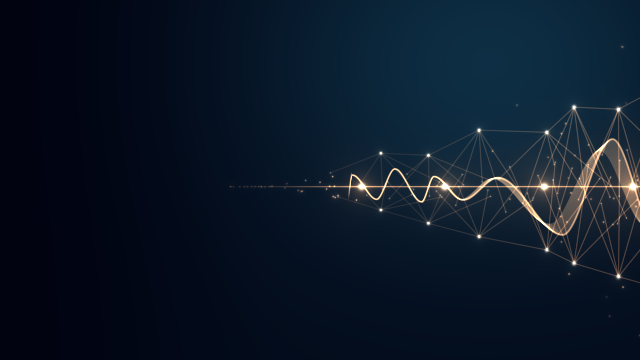
Reproduce this background procedurally as a WebGL 1 fragment shader.

```glsl
precision highp float;
uniform vec2 u_resolution;

const float AXIS = 0.4815;
const vec3 GOLD = vec3(1.0, 0.70, 0.44);
const vec3 COPPER = vec3(0.92, 0.57, 0.32);
const vec3 CREAM = vec3(1.0, 0.89, 0.73);

float hash(float n) {
  return fract(sin(n * 12.9898) * 43758.545);
}

float stroke(float d, float width, float aa) {
  return 1.0 - smoothstep(max(width - aa, 0.0), width + aa, d);
}

float segment(vec2 p, vec2 a, vec2 b) {
  vec2 ab = b - a;
  return length(p - a - ab * clamp(dot(p - a, ab) / dot(ab, ab), 0.0, 1.0));
}

float spark(vec2 p, vec2 center, float radius) {
  float r = length(p - center) / radius;
  return exp(-r * r) + 0.12 * exp(-r * 0.5);
}

// Smooth swings whose width and height grow to the right
float wave(float x) {
  float y = -0.028 + 0.060 * smoothstep(0.965, 0.979, x);
  y -= 0.067 * smoothstep(0.979, 1.046, x);
  y += 0.084 * smoothstep(1.046, 1.097, x);
  y -= 0.091 * smoothstep(1.097, 1.171, x);
  y += 0.070 * smoothstep(1.171, 1.206, x);
  y -= 0.065 * smoothstep(1.206, 1.287, x);
  y += 0.062 * smoothstep(1.287, 1.384, x);
  y -= 0.159 * smoothstep(1.384, 1.5625, x);
  y += 0.266 * smoothstep(1.5625, 1.701, x);
  return y - 0.270 * smoothstep(1.701, 1.825, x);
}

float strand(vec2 p, float shift, float scale, float width, float aa) {
  float x = p.x + shift;
  float y = wave(x) * scale;
  float slope = (wave(x + 0.001) * scale - y) / 0.001;
  return stroke(abs(p.y - y) / sqrt(1.0 + slope * slope), width, aa);
}

// Outer corners of the web; side is 1 above the axis and -1 below
vec2 webNode(float i, float side) {
  float x = 1.058 + 0.132 * i + 0.065 * exp(-2.0 * (i - 3.0) * (i - 3.0));
  float above = 0.074 + 0.032 * i + 0.019 * cos(3.14159 * i);
  float below = -0.065 - 0.037 * i;
  return vec2(x, side > 0.0 ? above : below);
}

vec3 backdrop(vec2 p) {
  vec3 color = mix(vec3(0.002, 0.010, 0.065), vec3(0.010, 0.044, 0.105),
                   smoothstep(0.0, 0.85, p.x));
  vec2 g = (p - vec2(1.36, 0.83)) / vec2(0.62, 0.50);
  return color + vec3(0.042, 0.135, 0.160) * exp(-dot(g, g));
}

vec3 web(vec2 p, float aa) {
  float lines = 0.0;
  float dots = 0.0;
  for (int i = 0; i < 7; i++) {
    float n = float(i);
    for (int j = 0; j < 2; j++) {
      float side = 1.0 - 2.0 * float(j);
      vec2 a = webNode(n, side);
      lines += 0.9 * stroke(segment(p, a, webNode(n + 1.0, side)), 0.0005, aa);
      for (int k = 0; k < 5; k++) {
        float seed = n * 11.0 + float(j) * 5.3 + float(k);
        vec2 b = vec2(a.x + (float(k) - 2.0) * 0.07 + 0.04 * hash(seed),
                      a.y * (hash(seed + 40.0) * 0.9 - 0.45));
        lines += stroke(segment(p, a, b), 0.0005, aa);
        dots += 0.25 * spark(p, b, 0.0025);
      }
      dots += spark(p, a, 0.0042 + 0.0003 * n);
    }
  }
  return COPPER * lines * mix(0.10, 0.30, smoothstep(1.0, 1.7, p.x)) + CREAM * dots;
}

vec3 ribbon(vec2 p, float aa) {
  float spread = smoothstep(1.15, 1.6, p.x);
  float light = 0.75 * strand(p, 0.0, 1.0, 0.0018, aa);
  for (int i = 1; i < 12; i++) {
    float t = float(i) / 11.0;
    light += mix(0.035, 0.25, spread)
           * strand(p, t * 0.034 * spread, 1.0 - 0.24 * t * spread, 0.0007, aa);
  }
  return GOLD * light * smoothstep(0.965, 0.975, p.x);
}

// Axis beam with its bright hubs
vec3 beam(vec2 p, float aa) {
  float reach = smoothstep(0.62, 1.05, p.x);
  vec3 color = COPPER * stroke(abs(p.y), 0.0008, aa) * reach * 0.6;
  for (int i = 0; i < 4; i++) {
    float n = float(i);
    vec2 d = p - vec2(1.005 + 0.248 * n - 0.018 * sin(n * 1.9), 0.0);
    float r = length(d);
    float flare = exp(-abs(d.y) / 0.003 - abs(d.x) / 0.06);
    color += CREAM * 1.3 * exp(-r * r / 0.00007) + GOLD * 0.45 * flare;
    color += COPPER * (0.50 * exp(-r / 0.018) + 0.07 * exp(-r / 0.07));
  }
  return color;
}

vec3 dust(vec2 p) {
  float light = 0.0;
  for (int i = 0; i < 30; i++) {
    float n = float(i);
    // Beads along the fading tail
    float x = 0.64 + 0.36 * hash(n + 3.0);
    float y = (hash(n + 50.0) - 0.5) * 0.075 * smoothstep(0.7, 1.0, x);
    light += mix(0.15, 0.7, smoothstep(0.75, 0.95, x)) * spark(p, vec2(x, y), 0.0024);
    // Loose motes beyond the web
    x = 1.28 + 0.50 * sqrt(hash(n + 90.0));
    y = (hash(n + 130.0) * 2.0 - 1.0) * (x - 1.0) * 0.54;
    light += mix(0.12, 0.65, hash(n + 170.0)) * spark(p, vec2(x, y), 0.0026);
  }
  return GOLD * light;
}

void main() {
  vec2 uv = gl_FragCoord.xy / u_resolution.y;
  float aa = 1.0 / u_resolution.y;
  vec2 p = uv - vec2(0.0, AXIS);
  vec3 color = backdrop(uv);

  // Warm haze around the widening signal
  float haze = p.y / mix(0.03, 0.15, smoothstep(0.9, 1.7, p.x));
  color += COPPER * 0.07 * exp(-haze * haze) * smoothstep(0.95, 1.7, p.x);

  color += web(p, aa) + ribbon(p, aa) + beam(p, aa) + dust(p);
  gl_FragColor = vec4(min(color, 1.0), 1.0);
}
```
